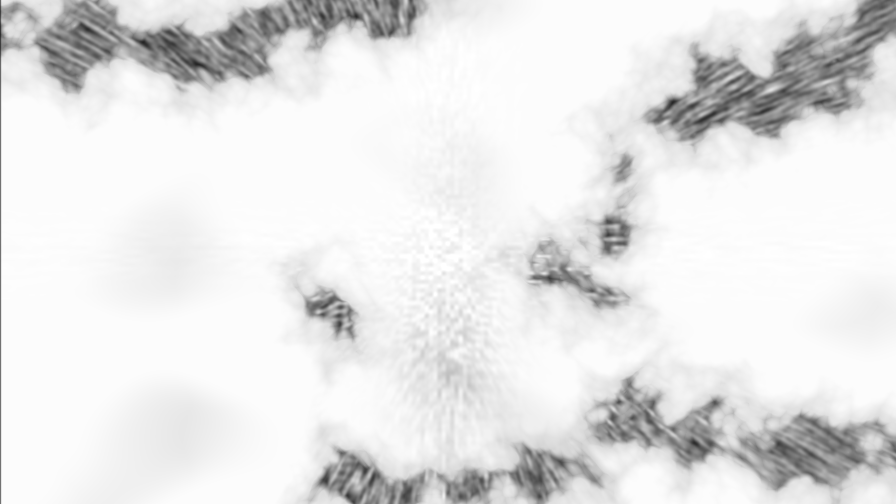
Write a WebGL 1 fragment shader that draws this texture.

```glsl
precision highp float;
uniform vec2 u_resolution;

vec2 hash2(vec2 p) {
  return fract(sin(vec2(dot(p, vec2(127.1, 311.7)), dot(p, vec2(269.5, 183.3)))) * 43758.55);
}

// Distance to the nearest jittered cell centre: round cloud lumps
float lumps(vec2 p) {
  vec2 cell = floor(p), f = fract(p);
  float nearest = 4.0;
  for (int j = -1; j <= 1; j++) {
    for (int i = -1; i <= 1; i++) {
      vec2 o = vec2(float(i), float(j));
      vec2 d = o + hash2(cell + o) - f;
      nearest = min(nearest, dot(d, d));
    }
  }
  return sqrt(nearest);
}

float valueNoise(vec2 p) {
  vec2 i = floor(p), f = fract(p);
  f = f * f * (3.0 - 2.0 * f);
  vec2 e = vec2(1.0, 0.0);
  return mix(mix(hash2(i).x, hash2(i + e.xy).x, f.x),
             mix(hash2(i + e.yx).x, hash2(i + e.xx).x, f.x), f.y);
}

// Fine grain smeared along rays from the centre
float zoomGrain(vec2 q) {
  float sum = 0.0;
  for (int i = 0; i < 12; i++) {
    sum += valueNoise(q * (1.0 + 0.0055 * float(i)) * 115.0 + 300.0);
  }
  return sum / 12.0;
}

// Positive inside a capsule-shaped opening between clouds
float rift(vec2 q, vec2 a, vec2 b, float radius) {
  vec2 ab = b - a;
  float t = clamp(dot(q - a, ab) / dot(ab, ab), 0.0, 1.0);
  return radius - length(q - a - ab * t);
}

float openings(vec2 q) {
  float d = rift(q, vec2(-0.95, 0.44), vec2(-0.50, 0.40), 0.052);
  d = max(d, rift(q, vec2(-0.50, 0.40), vec2(-0.08, 0.52), 0.068));
  d = max(d, rift(q, vec2(0.46, 0.26), vec2(0.90, 0.44), 0.072));
  d = max(d, rift(q, vec2(0.33, 0.20), vec2(0.33, 0.02), 0.022));
  d = max(d, rift(q, vec2(0.19, -0.05), vec2(0.31, -0.07), 0.038));
  d = max(d, rift(q, vec2(0.36, -0.34), vec2(0.90, -0.43), 0.052));
  d = max(d, rift(q, vec2(-0.22, -0.49), vec2(0.27, -0.44), 0.038));
  return max(d, rift(q, vec2(-0.25, -0.11), vec2(-0.21, -0.16), 0.030));
}

void main() {
  vec2 p = gl_FragCoord.xy / u_resolution.y;
  vec2 q = p - 0.5 * u_resolution / u_resolution.y;
  float grain = zoomGrain(q) - 0.5;

  // Billowing cloud edges
  vec2 warped = q + 0.014 * sin(q.yx * 17.0 + vec2(1.0, 2.6))
                  + 0.006 * sin(q.yx * 41.0 + vec2(4.0, 0.7));
  float gap = openings(warped)
            + 0.11 * (lumps(warped * 7.0 + 20.0) - 0.43)
            + 0.055 * (lumps(warped * 17.0 + 50.0) - 0.43)
            + 0.028 * (lumps(warped * 38.0 + 90.0) - 0.43)
            + 0.04 * grain;
  float sky = smoothstep(-0.012, 0.034, gap);
  float haze = smoothstep(-0.10, 0.025, gap);

  // Soft grey bellies and a veil below the centre
  float swell = sin(q.x * 5.0 + 2.0 * sin(q.y * 6.0 + 1.0)) * sin(q.y * 9.0 + 2.0 * sin(q.x * 4.0));
  float belly = smoothstep(0.1, 1.0, swell) * lumps(warped * 4.0 + 7.0);
  float veil = exp(-90.0 * q.x * q.x - 35.0 * (q.y + 0.22) * (q.y + 0.22));
  float axes = exp(-180.0 * q.x * q.x) + 0.6 * exp(-350.0 * q.y * q.y);
  float cloud = 0.99 - 0.13 * haze - 0.09 * belly - 0.10 * veil;
  cloud += grain * (0.18 * haze + 0.22 * veil + 0.06 * axes);

  // Streaked grey sky and the thin dark left border
  float tone = mix(cloud, 0.49 + 1.1 * grain, sky * 0.96);
  tone *= mix(0.45, 1.0, smoothstep(0.0015, 0.0035, p.x));
  gl_FragColor = vec4(vec3(clamp(tone, 0.0, 1.0)), 1.0);
}
```
